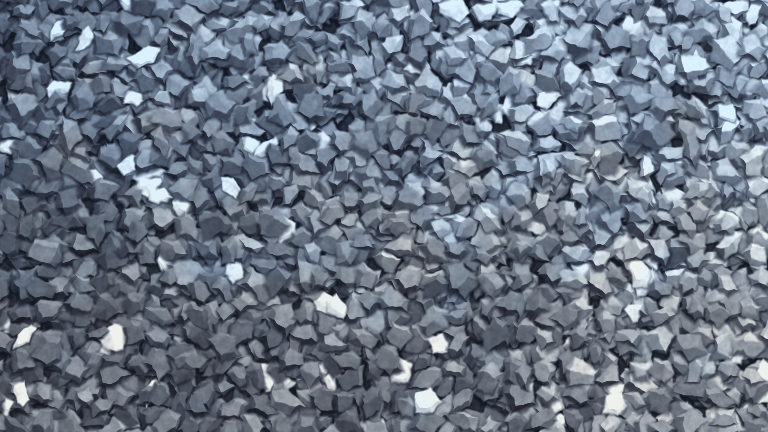
A WebGL 1 fragment shader for this texture:

```glsl
precision highp float;
// Loose bed of angular slate-grey stone chips with scattered white fragments.
uniform vec2 u_resolution;

const float TAU = 6.2831853;
const int LAYERS = 6;
const int SIDES = 5;
const vec3 LIGHT = vec3(0.22, 0.58, 0.78);

const vec3 GAP = vec3(0.09, 0.11, 0.15);
const vec3 SHADE = vec3(0.22, 0.24, 0.30);
const vec3 SLATE = vec3(0.32, 0.36, 0.42);
const vec3 STONE = vec3(0.44, 0.48, 0.54);
const vec3 SHEEN = vec3(0.59, 0.64, 0.70);
const vec3 PALE = vec3(0.85, 0.89, 0.91);
const vec3 WARM_TINT = vec3(1.04, 1.0, 0.96);
const vec3 COOL_TINT = vec3(0.95, 1.0, 1.04);

vec2 hash2(vec2 p) {
  vec2 q = vec2(dot(p, vec2(127.1, 311.7)), dot(p, vec2(269.5, 183.3)));
  return fract(sin(q) * 43758.547);
}

float cornerGradient(vec2 cell, vec2 f, vec2 corner) {
  return dot(hash2(cell + corner) * 2.0 - 1.0, f - corner);
}

float gradientNoise(vec2 p) {
  vec2 cell = floor(p);
  vec2 f = fract(p);
  vec2 w = f * f * (3.0 - 2.0 * f);
  float low = mix(cornerGradient(cell, f, vec2(0.0)), cornerGradient(cell, f, vec2(1.0, 0.0)), w.x);
  float high = mix(cornerGradient(cell, f, vec2(0.0, 1.0)), cornerGradient(cell, f, vec2(1.0)), w.x);
  return mix(low, high, w.y);
}

mat2 rotation(float angle) {
  float c = cos(angle);
  float s = sin(angle);
  return mat2(c, -s, s, c);
}

float lambert(vec2 slope, vec3 light) {
  return max(dot(normalize(vec3(slope, 1.0)), light), 0.0);
}

// Faceted chip: x is the distance inside its outline, y its lighting.
vec2 chip(vec2 p, vec2 seed, float radius, float soft) {
  vec2 form = hash2(seed + 3.7);
  mat2 turn = rotation(form.x * TAU);
  vec3 light = vec3(turn * LIGHT.xy, LIGHT.z);
  p = turn * p;
  p.y *= mix(1.0, 1.7, form.y);
  vec2 tilt = (hash2(seed + 8.3) - 0.5) * 1.1;
  float height = 0.34 * radius - dot(p, tilt);
  float shade = lambert(tilt, light);
  float inside = radius;
  for (int k = 0; k < SIDES; k++) {
    float side = float(k);
    vec2 r = hash2(seed + side * 1.93 + 15.1);
    float angle = (side + 0.5 * (r.x - 0.5)) * TAU / float(SIDES);
    vec2 normal = vec2(cos(angle), sin(angle));
    float edge = radius * mix(0.58, 1.05, r.y) - dot(p, normal);
    float slope = mix(0.5, 2.0, fract(r.x * 7.0 + r.y * 3.0));
    float facet = edge * slope;
    shade = mix(shade, lambert(normal * slope, light), smoothstep(-soft, soft, height - facet));
    height = min(height, facet);
    inside = min(inside, edge);
  }
  return vec2(inside, shade);
}

// Lays one layer of chips over the brightness already present.
float chipLayer(vec2 p, float below, float size, float id, float exposure, float blur) {
  float tone = below;
  vec2 home = floor(p / size);
  for (int j = -1; j <= 1; j++) {
    for (int i = -1; i <= 1; i++) {
      vec2 cell = home + vec2(float(i), float(j));
      vec2 seed = cell + id * 37.3;
      vec2 center = (cell + 0.5 + 0.7 * (hash2(seed) - 0.5)) * size;
      vec2 traits = hash2(seed + 21.9);
      float white = step(0.935, traits.x);
      float radius = size * mix(0.38, 0.6, traits.y) * (1.0 - 0.1 * white);
      vec2 local = p - center;
      vec2 body = chip(local, seed, radius, 0.003);
      float underside = smoothstep(0.7, -0.7, local.y / radius);
      float shadow = smoothstep(-0.32 * radius, 0.0, body.x);
      tone *= 1.0 - shadow * mix(0.07, 0.46, underside);
      float albedo = mix(0.72, 1.1, fract(traits.x * 13.0));
      float stone = exposure * albedo * (0.27 + 0.78 * body.y);
      float surface = mix(stone, 0.8 + 0.24 * body.y, white);
      tone = mix(tone, surface, smoothstep(-blur, blur, body.x));
    }
  }
  return tone;
}

vec3 blend(vec3 from, vec3 to, float low, float high, float tone) {
  return mix(from, to, clamp((tone - low) / (high - low), 0.0, 1.0));
}

vec3 palette(float tone) {
  vec3 color = blend(GAP * 0.75, GAP, 0.04, 0.11, tone);
  color = blend(color, SHADE, 0.11, 0.24, tone);
  color = blend(color, SLATE, 0.24, 0.36, tone);
  color = blend(color, STONE, 0.36, 0.48, tone);
  color = blend(color, SHEEN, 0.48, 0.64, tone);
  return blend(color, PALE * 1.06, 0.64, 0.95, tone);
}

void main() {
  vec2 p = gl_FragCoord.xy / u_resolution.y;
  vec2 uv = gl_FragCoord.xy / u_resolution;
  float blur = max(0.0042, 1.0 / u_resolution.y);
  // Daylight strengthens toward the upper right.
  float exposure = 0.57 + 0.2 * uv.x + 0.19 * uv.x * uv.y + 0.03 * uv.y;
  exposure += 0.18 * gradientNoise(p * 3.0 + 5.0);
  // Chipped, uneven outlines.
  vec2 rough = p + 0.009 * vec2(gradientNoise(p * 34.0), gradientNoise(p * 34.0 + 71.0));
  rough += 0.004 * vec2(gradientNoise(p * 80.0), gradientNoise(p * 80.0 + 31.0));
  float tone = 0.17;
  for (int n = 0; n < LAYERS; n++) {
    float id = float(n) + 1.0;
    float size = mix(0.084, 0.068, float(n) / float(LAYERS - 1));
    vec2 shifted = rotation(id * 0.9) * vec2(0.0, 0.31 * id) + rough;
    tone = chipLayer(shifted, tone, size, id, exposure, blur);
  }
  // Dusty, pitted surface.
  float grit = gradientNoise(p * 50.0) * 0.13 + gradientNoise(p * 120.0) * 0.07;
  tone += grit * (0.3 + tone);
  // Cooler sky light above, warmer dust below.
  float cool = smoothstep(0.1, 0.9, uv.y + 0.8 * gradientNoise(p * 9.0 + 17.0));
  gl_FragColor = vec4(palette(tone) * mix(WARM_TINT, COOL_TINT, cool), 1.0);
}
```
